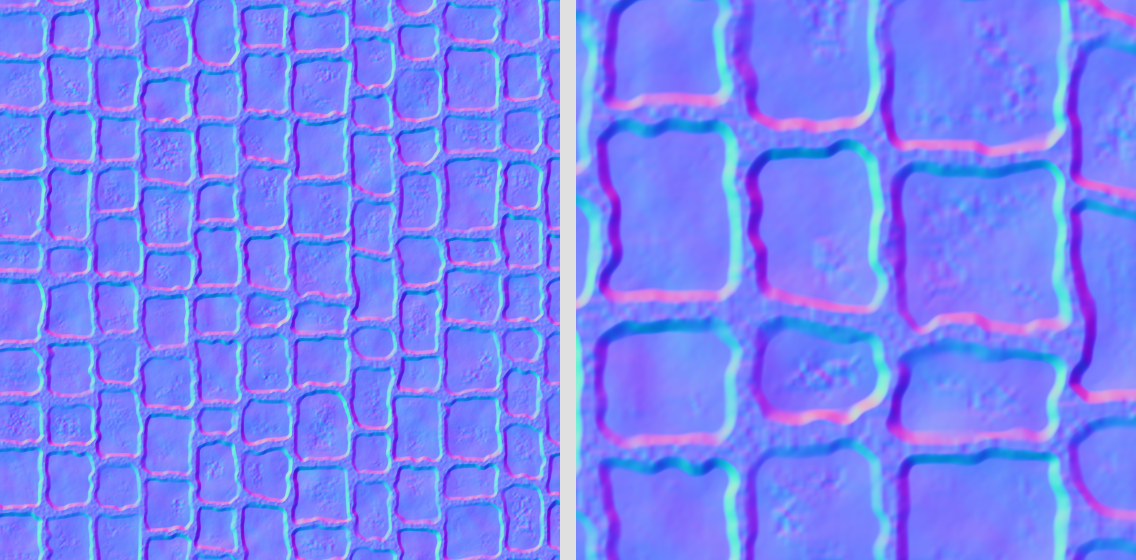
Left, the full canvas; right, a detail of the centre.
Write a WebGL 1 fragment shader that draws this texture map.

```glsl
precision highp float;
// Normal map of irregular cobblestones set in columns with grainy mortar.
uniform vec2 u_resolution;

const vec2  GRID = vec2(11.0, 9.9);          // columns, stones per column
const vec2  JITTER = vec2(0.24, 0.46);       // shift of joints, in cells
const vec2  JOINT_MIN = vec2(0.0028, 0.0040); // half width of the joints
const vec2  JOINT_VARY = vec2(0.0030, 0.0045);
const float CORNER = 0.015;
const float BEVEL_OUT = 0.0018;
const float BEVEL_IN = 0.0065;
const float STONE_HEIGHT = 0.0066;
const float TILT = 0.07;
const float DOME = 0.0018;
const float EDGE_WOBBLE = 0.011;
const float EDGE_RAGGED = 0.0062;
const float MORTAR_GRAIN = 0.0010;
const float STONE_GRAIN = 0.0019;
const float SAMPLE_STEP = 0.0011;
const vec2  FLAT_TINT = vec2(0.47, 0.508);   // red and green of a level surface

float hash(vec2 p) {
  vec3 q = fract(p.xyx * vec3(0.1031, 0.1030, 0.0973));
  q += dot(q, q.yzx + 33.33);
  return fract((q.x + q.y) * q.z);
}

float noise(vec2 p) {
  vec2 i = floor(p), f = p - i;
  f = f * f * f * (f * (f * 6.0 - 15.0) + 10.0);
  return mix(mix(hash(i), hash(i + vec2(1.0, 0.0)), f.x),
             mix(hash(i + vec2(0.0, 1.0)), hash(i + 1.0), f.x), f.y);
}

vec2 noise2(vec2 p) {
  return vec2(noise(p), noise(p + vec2(37.4, 91.7))) - 0.5;
}

// Position of joint number i along a line of cells.
float joint(float i, float line, float jitter) {
  return i + jitter * (hash(vec2(i, line) + 7.0) - 0.5);
}

// Returns index, start and end of the jittered cell that holds x.
vec3 findCell(float x, float line, float jitter) {
  float i = floor(x);
  if (x < joint(i, line, jitter)) i -= 1.0;
  else if (x >= joint(i + 1.0, line, jitter)) i += 1.0;
  return vec3(i, joint(i, line, jitter), joint(i + 1.0, line, jitter));
}

float roundedBox(vec2 p, vec2 halfSize, float r) {
  vec2 q = abs(p) - halfSize + r;
  return length(max(q, 0.0)) + min(max(q.x, q.y), 0.0) - r;
}

float surfaceHeight(vec2 p) {
  // Wavy and ragged outlines
  vec2 w = p + EDGE_WOBBLE * noise2(p * 17.0)
             + EDGE_RAGGED * noise2(p * 68.0 + 5.0);

  // Column, then stone within the column
  vec3 col = findCell(w.x * GRID.x + 0.2, 300.0, JITTER.x);
  float shift = 9.0 * hash(vec2(col.x, 51.0));
  vec3 row = findCell(w.y * GRID.y + shift, col.x + 20.0, JITTER.y);
  vec2 id = vec2(col.x, row.x) + 40.0;
  vec2 lo = vec2(col.y - 0.2, row.y - shift) / GRID;
  vec2 hi = vec2(col.z - 0.2, row.z - shift) / GRID;

  // Stone outline
  vec2 rnd = vec2(hash(id + 11.3), hash(id + 23.9));
  vec2 halfSize = 0.5 * (hi - lo) - JOINT_MIN - JOINT_VARY * rnd * rnd;
  vec2 local = w - 0.5 * (lo + hi);
  float r = min(CORNER * (0.7 + 0.8 * rnd.y), 0.75 * min(halfSize.x, halfSize.y));
  float d = roundedBox(local, halfSize, r);
  float stone = 1.0 - smoothstep(-BEVEL_IN, BEVEL_OUT, d);

  // Raised, slightly domed and tilted body
  float rim = STONE_HEIGHT * (0.65 + 0.4 * rnd.x + 0.5 * (noise(p * 23.0) - 0.3));
  float body = rim + dot(TILT * (rnd.yx - 0.5), local)
             + DOME * (1.0 - exp(min(d, 0.0) / 0.012));
  body += 0.0050 * (noise(p * 19.0 + 60.0) - 0.5)
        + 0.0016 * (noise(p * 47.0 + 13.0) - 0.5);

  // Worn patches near the middle of some stones
  float inner = smoothstep(0.008, 0.026, -d);
  float patchy = smoothstep(0.35, 0.75, noise(p * 31.0 + 80.0));
  float wear = 0.12 + inner * patchy * (0.3 + 0.9 * hash(id + 70.1));
  float grain = noise(p * 125.0) + 0.5 * noise(p * 230.0 + 9.0) - 0.75;
  body += STONE_GRAIN * wear * grain;

  // Sandy joints
  float sand = noise(p * 210.0 + 31.0) + 0.8 * noise(p * 120.0 + 77.0) - 0.9;
  return stone * body + (1.0 - stone) * MORTAR_GRAIN * sand;
}

void main() {
  vec2 p = gl_FragCoord.xy / u_resolution.y;
  vec2 e = vec2(SAMPLE_STEP, 0.0);
  vec2 slope = vec2(surfaceHeight(p + e) - surfaceHeight(p - e),
                    surfaceHeight(p + e.yx) - surfaceHeight(p - e.yx))
             / (2.0 * SAMPLE_STEP);

  // Red rises toward lower edges, green toward right edges
  vec3 n = normalize(vec3(slope.y, -slope.x, 1.0));
  vec3 color = vec3(FLAT_TINT + 0.5 * n.xy, 0.495 + 0.5 * sqrt(n.z));
  gl_FragColor = vec4(clamp(color, 0.0, 1.0), 1.0);
}
```
